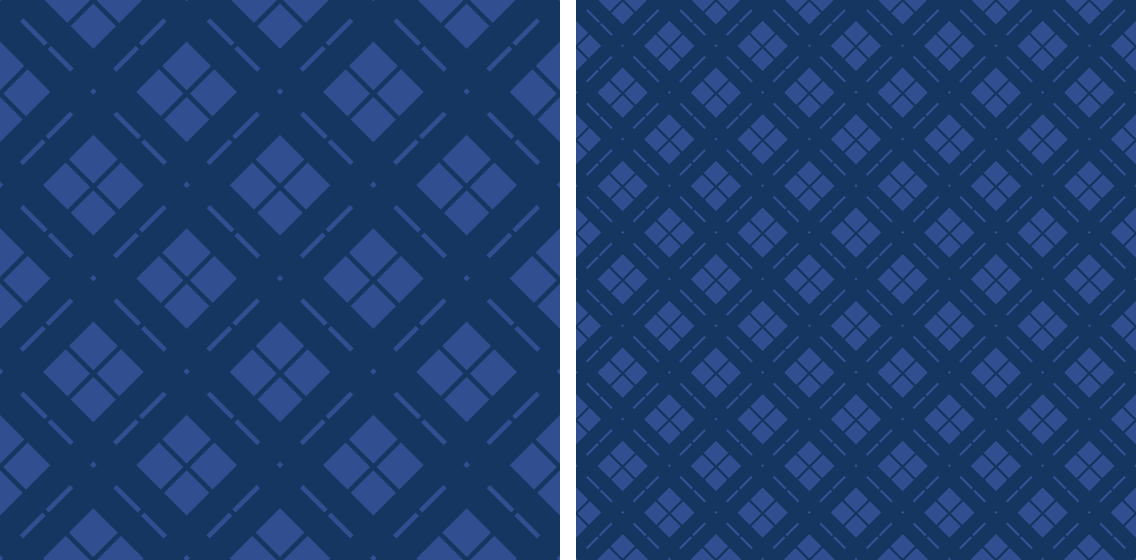
Left: one tile. Right: repeated 2 by 2.
Write a WebGL 1 fragment shader that draws this pattern.

```glsl
precision highp float;
// Diagonal two-tone plaid: split diamonds, dashed lines and small dots.

uniform vec2 u_resolution;

const float REPEATS = 3.0;  // whole repeats across and down
const vec3 NAVY = vec3(0.082, 0.212, 0.380);
const vec3 BLUE = vec3(0.192, 0.310, 0.565);

// Stripe centres and half widths, as fractions of one repeat
const float WIDE_CENTRE = 0.4922;
const float WIDE_HALF = 0.2695;
const float SPLIT_CENTRE = 0.5016;
const float SPLIT_HALF = 0.0176;
const float THIN_CENTRE = 0.9902;
const float THIN_HALF = 0.0178;

// Coverage of a periodic stripe, smoothed over one pixel
float stripe(float phase, float centre, float halfWidth, float pixel) {
  float offset = abs(fract(phase - centre + 0.5) - 0.5);
  return clamp((halfWidth - offset) / pixel + 0.5, 0.0, 1.0);
}

// One set of threads: a wide stripe split in two, and a thin stripe
float threads(float phase, float pixel) {
  float wide = stripe(phase, WIDE_CENTRE, WIDE_HALF, pixel);
  float split = stripe(phase, SPLIT_CENTRE, SPLIT_HALF, pixel);
  float thin = stripe(phase, THIN_CENTRE, THIN_HALF, pixel);
  return wide * (1.0 - split) + thin;
}

void main() {
  vec2 p = REPEATS * gl_FragCoord.xy / u_resolution;
  float pixel = REPEATS * length(1.0 / u_resolution);

  // Colour shows only where the two diagonal sets cross
  float falling = threads(p.x - p.y, pixel);
  float rising = threads(-p.x - p.y, pixel);
  gl_FragColor = vec4(mix(NAVY, BLUE, falling * rising), 1.0);
}
```
